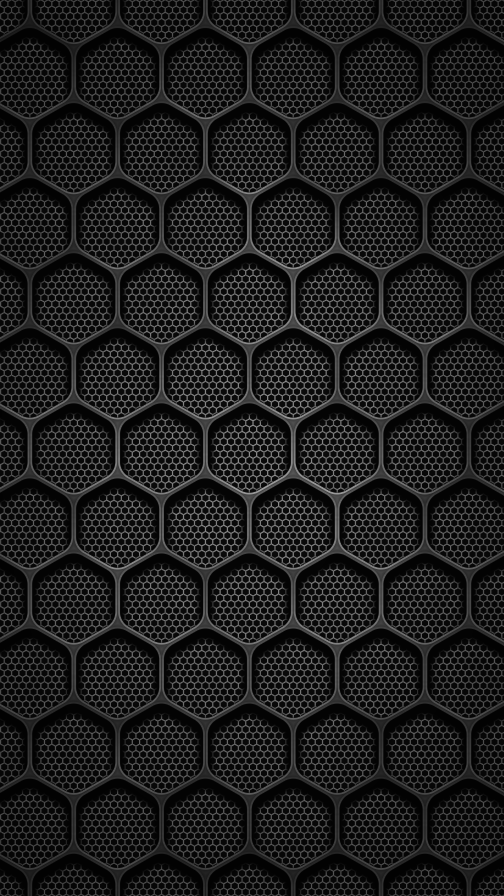
A WebGL 1 fragment shader for this pattern:

```glsl
precision highp float;

uniform vec2 u_resolution;

const float CELLS_ACROSS = 5.74;
const float MESH_PER_CELL = 12.0;
const vec2 HEX_STEP = vec2(1.0, 1.7320508);

float hash(vec2 p) {
    return fract(sin(dot(p, vec2(12.99, 78.23))) * 4375.85);
}

float valueNoise(vec2 p) {
    vec2 cell = floor(p);
    vec2 f = fract(p);
    f = f * f * (3.0 - 2.0 * f);
    float low = mix(hash(cell), hash(cell + vec2(1.0, 0.0)), f.x);
    float high = mix(hash(cell + vec2(0.0, 1.0)), hash(cell + 1.0), f.x);
    return mix(low, high, f.y);
}

// Offset from the nearest centre of a pointy-top hexagon grid of unit pitch
vec2 hexLocal(vec2 p) {
    vec2 a = mod(p + 0.5 * HEX_STEP, HEX_STEP) - 0.5 * HEX_STEP;
    vec2 b = mod(p, HEX_STEP) - 0.5 * HEX_STEP;
    return dot(a, a) < dot(b, b) ? a : b;
}

// Apothem measure, 0.5 on the border of a unit cell
float hexRadius(vec2 p) {
    p = abs(p);
    return max(p.x, dot(p, vec2(0.5, 0.8660254)));
}

float roundedHex(vec2 p, float apothem, float corner) {
    const vec3 k = vec3(-0.8660254, 0.5, 0.5773503);
    float r = apothem - corner;
    p = abs(p.yx);
    p -= 2.0 * min(dot(k.xy, p), 0.0) * k.xy;
    p -= vec2(clamp(p.x, -k.z * r, k.z * r), r);
    return length(p) * sign(p.y) - corner;
}

float fill(float distance, float pixel) {
    return clamp(0.5 - distance / pixel, 0.0, 1.0);
}

// Thin wire net on a dark floor
float meshFloor(vec2 p, float pixel) {
    vec2 local = hexLocal(p);
    float border = 0.5 - hexRadius(local);
    float wire = fill(border - 0.085, pixel);
    float tint = 0.88 + 0.24 * hash(floor((p - local) * 2.0 + 0.5));
    return mix(0.04, 0.5 * tint, wire);
}

// Brushed metal with a bright rim on the lower side of each opening
float frameShade(vec2 local, float edge, float pixel, float wear) {
    float upward = 0.5 - 0.5 * local.y / max(length(local), 0.01);
    float rim = fill(abs(edge - 0.012) - 0.010, pixel);
    float base = 0.19 + 0.10 * smoothstep(0.0, 0.09, edge);
    return (base + rim * mix(0.07, 0.30, upward)) * wear;
}

void main() {
    float pixel = CELLS_ACROSS / u_resolution.x;
    vec2 p = (gl_FragCoord.xy - 0.5 * u_resolution) * pixel;
    p = (p + vec2(0.03, 0.0)) * vec2(1.0, 1.013);
    vec2 local = hexLocal(p);

    // Recessed floor, shadowed most under the upper rim
    float edge = roundedHex(local, 0.472, 0.20);
    float shadowEdge = roundedHex(local + vec2(0.0, 0.075), 0.462, 0.20);
    float lit = smoothstep(0.0, 0.10, -shadowEdge);
    float floorShade = meshFloor(p * MESH_PER_CELL, pixel * MESH_PER_CELL);
    floorShade = mix(0.015, floorShade, lit);

    // Raised frame with uneven polish
    float wear = 0.78 + 0.44 * valueNoise(p * 1.3 + 7.0);
    wear *= 0.96 + 0.08 * valueNoise(p * vec2(9.0, 40.0));
    float metal = frameShade(local, edge, pixel, wear);

    // Light falls off from the middle of the canvas
    vec2 fromCentre = gl_FragCoord.xy / u_resolution - 0.5;
    float falloff = smoothstep(0.0, 0.75, length(fromCentre * vec2(0.95, 1.1)));
    float frameLight = mix(1.2, 0.42, falloff);
    float floorLight = mix(1.0, 0.5, falloff);

    float shade = mix(metal * frameLight, floorShade * floorLight, fill(edge, pixel));
    gl_FragColor = vec4(vec3(shade), 1.0);
}
```
